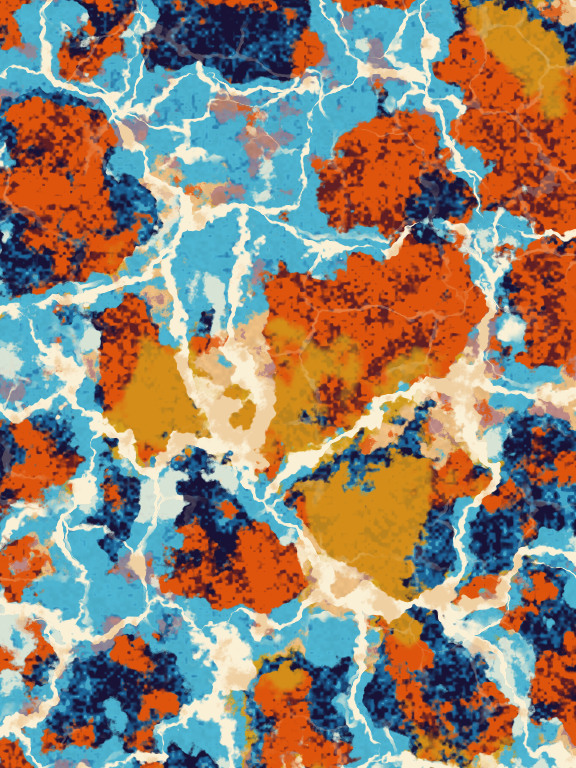
A Shadertoy shader for this texture:

```glsl
const float CELL_SCALE = 3.5;    // stones across the canvas width
const float WARP = 0.20;         // raggedness of the stone outlines
const float VEIN_WIDTH = 0.030;  // half width of the pale veins
const float MARGIN = 0.115;      // flat ground between vein and stone
const float GRAIN_SCALE = 170.0; // finest speckle

const vec3 INK    = vec3(0.09, 0.07, 0.21);
const vec3 BLUE   = vec3(0.11, 0.40, 0.60);
const vec3 CYAN   = vec3(0.30, 0.70, 0.81);
const vec3 MAROON = vec3(0.38, 0.12, 0.14);
const vec3 RUST   = vec3(0.87, 0.33, 0.05);
const vec3 OCHRE  = vec3(0.82, 0.61, 0.11);
const vec3 SAND   = vec3(0.91, 0.73, 0.50);
const vec3 MAUVE  = vec3(0.68, 0.48, 0.52);
const vec3 CREAM  = vec3(0.98, 0.94, 0.84);

float hash(vec2 p) {
    return fract(sin(dot(p, vec2(127.1, 311.7))) * 43758.55);
}

float noise(vec2 p) {
    vec2 i = floor(p), f = fract(p);
    f = f * f * (3.0 - 2.0 * f);
    return mix(mix(hash(i), hash(i + vec2(1, 0)), f.x),
               mix(hash(i + vec2(0, 1)), hash(i + vec2(1, 1)), f.x), f.y);
}

// Fractal noise, centred on zero
float fbm(vec2 p) {
    float sum = 0.0, amp = 0.5;
    for (int i = 0; i < 6; i++) {
        sum += amp * (noise(p) - 0.5);
        p = mat2(1.6, 1.2, -1.2, 1.6) * p + 17.3;
        amp *= 0.56;
    }
    return sum;
}

// Weighted cells: border distance, cell id, offset from the cell centre
vec4 cells(vec2 p) {
    vec2 base = floor(p), offset = vec2(0);
    float near = 9.0, next = 9.0, id = 0.0;
    for (int y = -2; y <= 2; y++)
    for (int x = -2; x <= 2; x++) {
        vec2 c = base + vec2(x, y);
        vec2 site = c + 0.1 + 0.8 * vec2(hash(c), hash(c + 41.7));
        float d = length(p - site) - 0.42 * hash(c + 7.9);
        if (d < near) {
            next = near;
            near = d;
            id = hash(c + 23.1);
            offset = p - site;
        } else next = min(next, d);
    }
    return vec4(0.5 * (next - near), id, offset);
}

void mainImage(out vec4 fragColor, in vec2 fragCoord) {
    vec2 p = fragCoord / iResolution.x;

    // Noise fields shared by the layers
    vec2 warp = vec2(fbm(p * 6.0 + 3.1), fbm(p * 6.0 + 57.4));
    float patches = fbm(p * 7.0 + 11.0);
    float mottle = fbm(p * 20.0 + 31.0);
    float region = fbm(p * 3.2 + 83.0);
    float grain = 0.6 * noise(p * GRAIN_SCALE) + 0.4 * noise(p * GRAIN_SCALE * 0.47 + 9.0);
    float speck = grain - 0.5 + 0.9 * mottle;

    // Stone outlines, some cells staying flat
    vec2 q = p * CELL_SCALE + 2.0 + WARP * 4.0 * warp;
    vec4 cell = cells(q);
    float border = cell.x;
    float flatCell = step(0.83, cell.y);
    float rise = border - MARGIN - 0.26 * flatCell + 0.48 * patches + 0.22 * mottle;
    float stone = smoothstep(-0.018, 0.018, rise);

    // Flat ground: cyan washes, ochre fields, sandy and mauve mottling
    float warmth = region * 1.5 + mottle * 0.7 + 0.1 * flatCell;
    vec3 washed = mix(CYAN, BLUE, 0.75 * smoothstep(0.02, 0.45, speck));
    washed = mix(washed, MAUVE, 0.7 * smoothstep(0.10, 0.18, mottle));
    vec3 field = mix(SAND, OCHRE, smoothstep(-0.05, 0.03, patches + 0.4 * mottle));
    field = mix(field, MAUVE, 0.8 * smoothstep(0.09, 0.15, mottle));
    field = mix(field, RUST, 0.8 * smoothstep(0.15, 0.20, fbm(p * 16.0 + 71.0)));
    vec3 ground = mix(washed, field, smoothstep(0.03, 0.11, warmth));
    ground *= 0.94 + 0.12 * grain;

    // Stone faces: dark blue rims above, rusty patches below
    float rim = 1.0 - smoothstep(0.0, 0.15, rise);
    float upper = clamp(cell.w * 1.8 - cell.z * 0.8, -1.0, 1.0);
    float rust = 0.07 + 0.30 * (0.5 - cell.y) + fbm(p * 8.0 + 47.0) * 1.4
               + 0.5 * mottle - rim * (0.08 + 0.16 * upper);
    vec3 cold = mix(INK, BLUE, smoothstep(-0.25, 0.20, speck + 0.5 * region));
    cold = mix(cold, CYAN, 0.85 * smoothstep(0.20, 0.38, speck + 0.3 * region));
    vec3 hot = mix(MAROON, RUST, smoothstep(-0.30, 0.06, speck));
    hot = mix(hot, OCHRE, 0.8 * smoothstep(0.10, 0.19, region + 0.5 * patches));
    vec3 face = mix(cold, hot, smoothstep(-0.05, 0.06, rust + 0.12 * (grain - 0.5)));
    vec3 color = mix(ground, face, stone);

    // Broad pale veins along the borders and hairline cracks on the ground
    float width = VEIN_WIDTH * (1.0 + 2.6 * region + 3.0 * mottle);
    float vein = 1.0 - smoothstep(width - 0.009, width + 0.009, border);
    float hair = cells(p * 8.5 + 1.4 * warp).x;
    float crack = 1.0 - smoothstep(0.012, 0.045, hair + 0.08 * mottle);
    crack *= smoothstep(-0.05, 0.10, fbm(p * 5.0 + 29.0)) * (1.0 - 0.75 * stone);
    float bleach = 0.8 * smoothstep(0.13, 0.19, fbm(p * 11.0 + 93.0)) * (1.0 - stone);
    vec3 pale = mix(CREAM, SAND, 0.6 * smoothstep(0.06, 0.20, mottle + 0.3 * region));
    color = mix(color, pale, max(vein, max(crack, bleach)));

    fragColor = vec4(clamp(color, 0.0, 1.0), 1.0);
}
```
